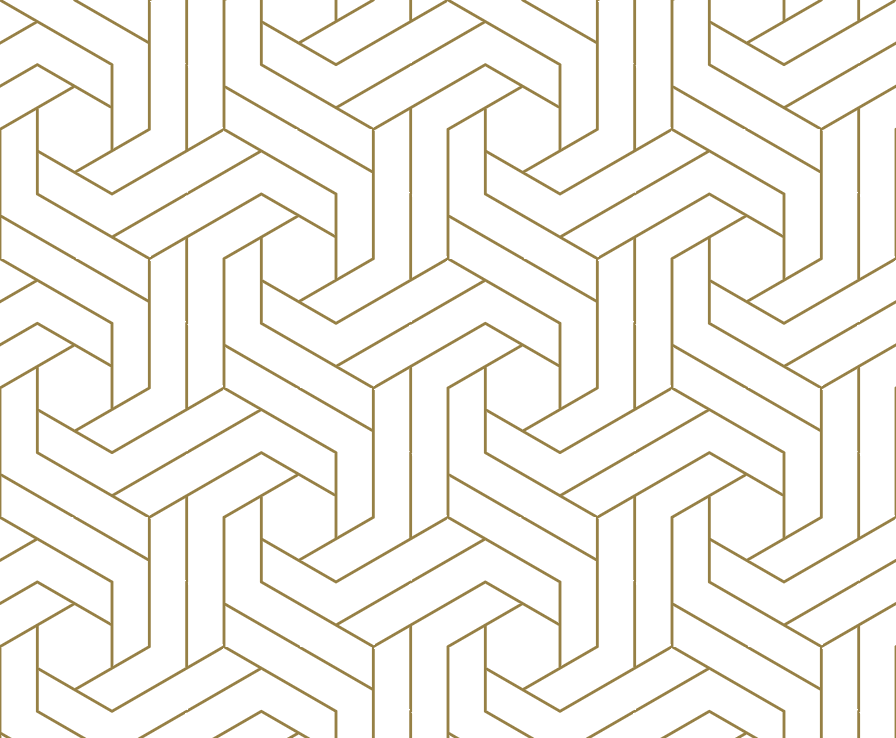
Give the GLSL for this pattern, as a Shadertoy shader.

```glsl
// Interlaced hexagonal lattice in thin gold lines on white.
// Each hexagonal cell is a six-armed pinwheel around a small hexagon, made by
// rotating three strokes; one unit is the edge length of that small hexagon.

const float ROOT3 = 1.7320508;

float segmentDistance(vec2 p, vec2 a, vec2 b) {
    vec2 pa = p - a, ba = b - a;
    return length(pa - ba * clamp(dot(pa, ba) / dot(ba, ba), 0.0, 1.0));
}

// Offset from the nearest centre of a triangular lattice with spacing 6
vec2 nearestCell(vec2 p) {
    vec2 size = vec2(6.0 * ROOT3, 6.0);
    vec2 even = mod(p + 0.5 * size, size) - 0.5 * size;
    vec2 odd = mod(p, size) - 0.5 * size;
    return dot(even, even) < dot(odd, odd) ? even : odd;
}

float pinwheelDistance(vec2 p) {
    float h = 0.5 * ROOT3;
    mat2 sixthTurn = mat2(0.5, h, -h, 0.5);
    float d = 1e3;
    for (int arm = 0; arm < 6; arm++) {
        // Side of the small hexagon, run on past its corner
        d = min(d, segmentDistance(p, vec2(h, 0.5), vec2(-h, 1.5)));
        // Bend out to the corner of the cell
        d = min(d, segmentDistance(p, vec2(-h, 1.5), vec2(-4.0 * h, 0.0)));
        // Half of the centre line of a band, joined by the next cell
        d = min(d, segmentDistance(p, vec2(3.0 * h, -1.5), vec2(h, -2.5)));
        p = sixthTurn * p;
    }
    return d;
}

void mainImage(out vec4 fragColor, in vec2 fragCoord) {
    // Two lattice periods across, anchored to the top left corner
    float pixel = 12.0 * ROOT3 / iResolution.x;
    vec2 p = (fragCoord - vec2(0.0, iResolution.y)) * pixel;
    float d = pinwheelDistance(nearestCell(p - vec2(ROOT3, -3.0)));

    // Antialiased line coverage
    float line = clamp(0.5 + (0.033 - d) / pixel, 0.0, 1.0);
    vec3 gold = vec3(0.59, 0.50, 0.27);
    fragColor = vec4(mix(vec3(1.0), gold, line), 1.0);
}
```
